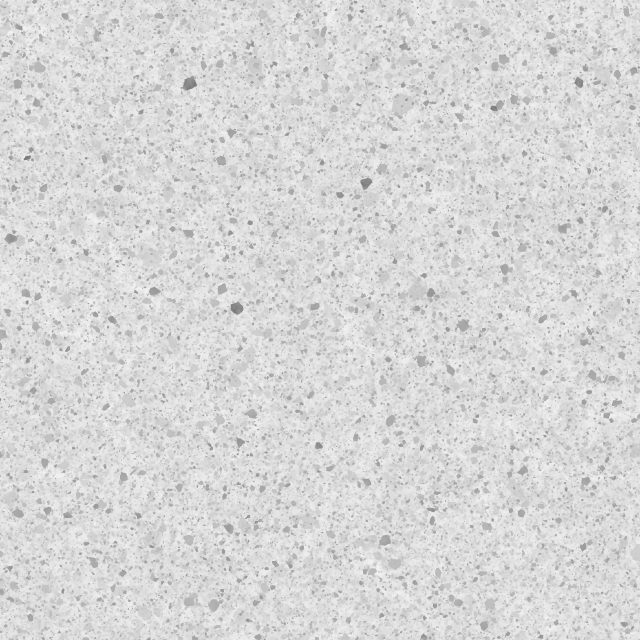
A three.js fragment shader for this texture:

```glsl
// Pale terrazzo: a mottled off-white ground strewn with angular grey chips.
// Each chip size is a jittered grid of random clipped polygons; the deepest
// chip wins, and faint white veins follow the ridges of warped noise.

varying vec2 vUv;

const float TAU = 6.2831853;
const float EDGE = 0.0012;        // softness of chip edges, in canvas units
const float GROUND = 0.882;       // mean brightness of the ground
const int SIDES = 5;

float hash1(vec2 p) {
  vec3 q = fract(p.xyx * 0.1031);
  q += dot(q, q.yzx + 33.33);
  return fract((q.x + q.y) * q.z);
}

vec3 hash3(vec2 p) {
  vec3 q = fract(p.xyx * vec3(0.1031, 0.1030, 0.0973));
  q += dot(q, q.yxz + 33.33);
  return fract((q.xxy + q.yzz) * q.zyx);
}

float noise(vec2 p) {
  vec2 cell = floor(p);
  vec2 f = fract(p);
  f = f * f * (3.0 - 2.0 * f);
  float low = mix(hash1(cell), hash1(cell + vec2(1.0, 0.0)), f.x);
  float high = mix(hash1(cell + vec2(0.0, 1.0)), hash1(cell + 1.0), f.x);
  return mix(low, high, f.y);
}

// Noise centred on zero, from -0.5 to 0.5
float ripple(vec2 uv, float scale, float seed) {
  return noise(uv * scale + seed) - 0.5;
}

// Signed distance to an irregular convex chip that fits inside the radius
float chipDistance(vec2 p, float radius, vec2 id) {
  float d = length(p) - radius;
  for (int i = 0; i < SIDES; i++) {
    vec3 rnd = hash3(id + float(i) * 17.0 + 5.0);
    float angle = (float(i) + 0.8 * (rnd.x - 0.5)) * TAU / float(SIDES);
    float reach = radius * mix(0.55, 0.95, rnd.y);
    d = max(d, dot(p, vec2(cos(angle), sin(angle))) - reach);
  }
  return d;
}

// Darkness of one chip size; radii are in cells and must stay below 0.5
float chipLayer(vec2 uv, float cells, float density, vec2 radii,
                vec2 depths, float ragged, float seed) {
  vec2 p = uv * cells;
  vec2 corner = floor(p - 0.5);
  float soft = EDGE * cells;
  float darkness = 0.0;
  for (int y = 0; y < 2; y++) {
    for (int x = 0; x < 2; x++) {
      vec2 cell = corner + vec2(float(x), float(y));
      vec2 id = cell + seed;
      vec3 look = hash3(id + 71.0);
      if (look.x > density) continue;
      vec3 place = hash3(id);
      float turn = place.z * TAU;
      float c = cos(turn);
      float s = sin(turn);
      vec2 q = mat2(c, -s, s, c) * (p - cell - place.xy);
      q.y *= mix(1.0, 1.9, pow(hash1(id + 133.0), 2.0));
      float radius = mix(radii.x, radii.y, look.y * look.y);
      float d = chipDistance(q, radius, id) + ragged * cells;
      float cover = 1.0 - smoothstep(-soft, soft, d);
      float depth = mix(depths.x, depths.y, look.z * look.z * look.z);
      darkness = max(darkness, cover * depth);
    }
  }
  return darkness;
}

// Thin broken white lines along the mid level of warped noise
float veins(vec2 uv) {
  vec2 warp = vec2(ripple(uv, 38.0, 11.0), ripple(uv, 38.0, 47.0));
  float ridge = abs(ripple(uv + warp * 0.035, 10.0, 83.0));
  float patches = smoothstep(0.05, 0.3, ripple(uv, 7.0, 29.0));
  return (1.0 - smoothstep(0.0, 0.045, ridge)) * patches;
}

void main() {
  vec2 uv = vUv;
  float fine = ripple(uv, 290.0, 3.0);
  float medium = ripple(uv, 115.0, 19.0);
  float broad = ripple(uv, 26.0, 61.0);
  float ragged = 0.0018 * fine + 0.0016 * medium;

  // Chips from broad and pale, through small specks, to rare and dark
  float pale = chipLayer(uv, 26.0, 0.45, vec2(0.2, 0.48), vec2(0.025, 0.09), ragged, 100.0);
  float large = chipLayer(uv, 46.0, 0.45, vec2(0.17, 0.48), vec2(0.05, 0.26), ragged, 300.0);
  float small = chipLayer(uv, 82.0, 0.65, vec2(0.18, 0.48), vec2(0.05, 0.29), ragged, 500.0);
  float tiny = chipLayer(uv, 140.0, 0.65, vec2(0.2, 0.48), vec2(0.05, 0.28), ragged, 700.0);
  float specks = chipLayer(uv, 230.0, 0.55, vec2(0.25, 0.48), vec2(0.05, 0.22), ragged, 900.0);
  float dark = chipLayer(uv, 30.0, 0.055, vec2(0.2, 0.36), vec2(0.23, 0.37), ragged, 1300.0);
  float chips = max(max(max(pale, large), max(small, tiny)), max(specks, dark));

  // Mottled ground, veins below the darker chips, cloudy chip interiors
  float ground = GROUND + 0.055 * fine + 0.05 * medium + 0.03 * broad;
  ground += 0.04 * veins(uv) * (1.0 - smoothstep(0.06, 0.12, chips));
  float cloud = 1.0 + 0.5 * medium + 0.3 * fine;
  gl_FragColor = vec4(vec3(min(ground - chips * cloud, 0.94)), 1.0);
}
```
